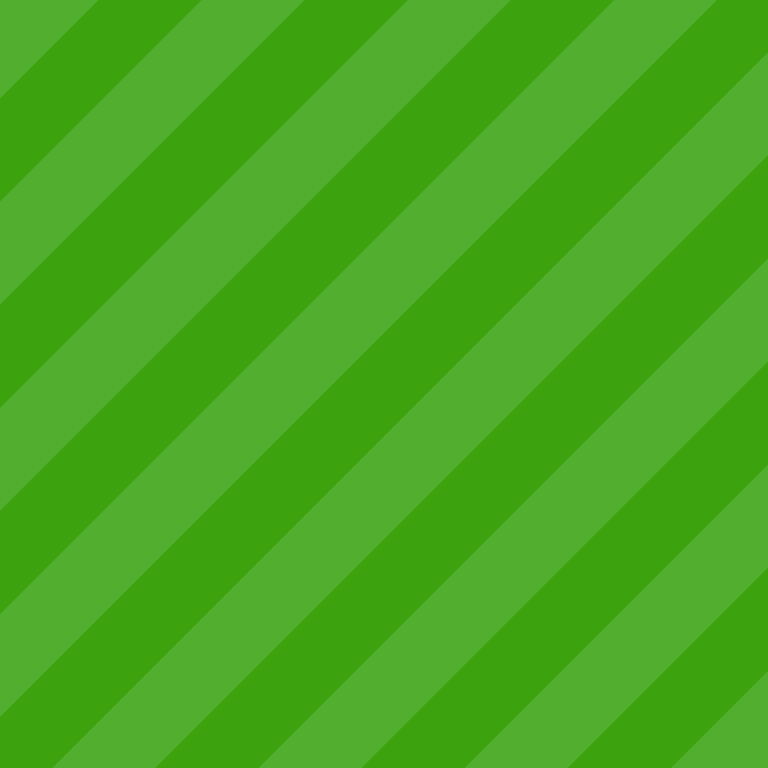
A Shadertoy shader for this pattern:

```glsl
// Diagonal two-tone green stripes rising to the right at 45 degrees.
// The sum of distances from the left and top sides is folded into one
// repeating band, whose signed distance gives smooth edges at any size.

const vec3 DARK_GREEN = vec3(0.235, 0.636, 0.051);
const vec3 LIGHT_GREEN = vec3(0.318, 0.683, 0.184);
const float STRIPE_PERIOD = 0.2685; // spacing along a canvas side
const float STRIPE_WIDTH = 0.1340;  // light band, along a canvas side
const float STRIPE_CENTER = 0.3296; // middle of one light band from the top left
const float EDGE_SOFTNESS = 0.5;    // half width of the edge blend, in pixels

// Signed distance to the nearest light band, negative inside.
float stripeDistance(vec2 p) {
    float along = p.x + 1.0 - p.y;
    float cell = fract((along - STRIPE_CENTER) / STRIPE_PERIOD + 0.5) - 0.5;
    return (abs(cell) * STRIPE_PERIOD - 0.5 * STRIPE_WIDTH) * inversesqrt(2.0);
}

void mainImage(out vec4 fragColor, in vec2 fragCoord) {
    vec2 p = fragCoord / iResolution.y;
    float blur = EDGE_SOFTNESS / iResolution.y;

    // Blend the light bands over the dark ground.
    float light = 1.0 - smoothstep(-blur, blur, stripeDistance(p));
    fragColor = vec4(mix(DARK_GREEN, LIGHT_GREEN, light), 1.0);
}
```
